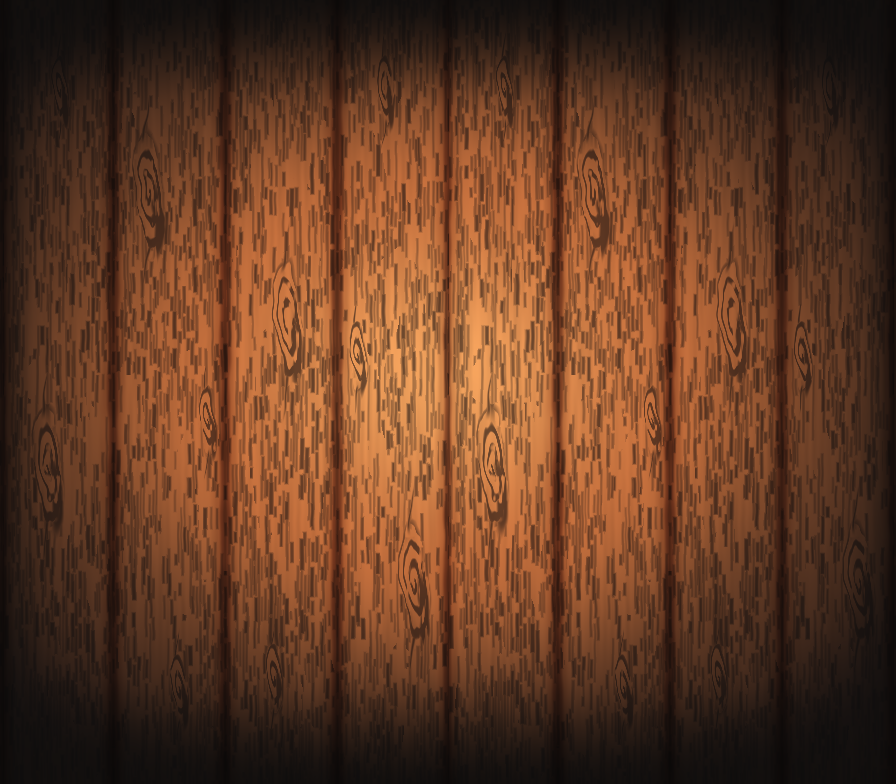
A Shadertoy shader for this texture:

```glsl
// Eight weathered wooden planks lit by a warm pool of light in the middle.
// Inked grain comes from layers of hashed dashes in narrow columns; knots are
// wobbly elliptical rings that bend the grain, repeated every four planks.

float hash(vec2 p) {
    return fract(sin(dot(p, vec2(127.1, 311.7))) * 43758.5453);
}

float noise(vec2 p) {
    vec2 i = floor(p), f = fract(p);
    f = f * f * (3.0 - 2.0 * f);
    return mix(mix(hash(i), hash(i + vec2(1, 0)), f.x),
               mix(hash(i + vec2(0, 1)), hash(i + vec2(1, 1)), f.x), f.y);
}

// Vertical strokes: one random box per cell of a staggered column grid
float dashes(vec2 p, float columns, float len, float density, float soft) {
    float column = floor(p.x * columns);
    float y = p.y / len + 17.0 * hash(vec2(column, columns));
    vec2 id = vec2(column, floor(y) + columns);
    vec2 halfSize = vec2(0.22 + 0.22 * hash(id + 3.7), 0.16 + 0.34 * hash(id + 8.3));
    vec2 d = abs(vec2(fract(p.x * columns), fract(y)) - 0.5) - halfSize;
    d *= vec2(1.0 / columns, len);
    float box = 1.0 - smoothstep(-0.5 * soft, 0.5 * soft, max(d.x, d.y));
    return box * step(hash(id), density);
}

// Base wood colour under the light, from dark rim to amber centre
vec3 litWood(vec2 uv) {
    float light = 1.0 - length((uv - vec2(0.49, 0.52)) * vec2(1.75, 1.9));
    vec3 col = mix(vec3(0.09, 0.07, 0.065), vec3(0.33, 0.20, 0.13), smoothstep(-0.18, 0.2, light));
    col = mix(col, vec3(0.76, 0.43, 0.235), smoothstep(0.1, 0.58, light));
    col = mix(col, vec3(0.94, 0.63, 0.36), smoothstep(0.5, 1.0, light));
    vec2 rim = min(uv, 1.0 - uv);
    float shade = smoothstep(-0.02, 0.15, rim.y) * smoothstep(-0.04, 0.06, rim.x);
    return mix(vec3(0.07, 0.058, 0.053), col, shade);
}

void mainImage(out vec4 fragColor, in vec2 fragCoord) {
    vec2 uv = fragCoord / iResolution.xy;
    float soft = max(0.026, 8.0 / iResolution.x);

    // One unit is one plank width; four planks make a repeat
    vec2 p = uv * vec2(8.0, 7.0);
    p.x = mod(p.x - 0.04, 3.97) + 0.04;

    // Knots: centre and size
    vec3 knots[10] = vec3[10](
        vec3(0.43, 2.83, 1.0), vec3(1.33, 5.28, 1.0), vec3(2.57, 4.13, 1.0),
        vec3(3.70, 1.80, 1.0), vec3(1.85, 3.25, 0.6), vec3(3.19, 3.83, 0.6),
        vec3(3.44, 6.20, 0.6), vec3(0.54, 6.20, 0.6), vec3(1.60, 0.85, 0.6),
        vec3(2.45, 0.95, 0.6));
    float ink = 0.0, clearing = 1.0, bend = 0.0;
    for (int i = 0; i < 10; i++) {
        vec3 k = knots[i];
        vec2 q = (p - k.xy) / (k.z * vec2(0.135, 0.58));
        q.x += 0.25 * sin(q.y * 2.6) + 0.3 * (noise(p * vec2(7.0, 6.0)) - 0.5);
        float r = length(q);
        float ragged = noise(p * vec2(36.0, 11.0));
        // Spiral lines, heavier on the right-hand side
        float swirl = r * 19.0 * sqrt(k.z) + atan(q.y, q.x + 0.001) + 1.6 * ragged;
        float weight = 0.25 - 0.5 * clamp(q.x * 1.5 - q.y * 0.5, -0.6, 1.0);
        float ring = smoothstep(weight - 0.3, weight + 0.5, sin(swirl));
        ring *= smoothstep(0.15, 0.4, ragged + 0.1) * (1.0 - smoothstep(0.8, 1.1, r));
        float core = 1.0 - smoothstep(0.3, 0.55, length((q - vec2(0.45, -0.45)) * vec2(1.2, 0.75)));
        // Thin curved tail rising from the top and bottom
        float tail = abs(q.x + 0.15) - 0.11 * (1.7 - abs(q.y));
        tail = (1.0 - smoothstep(-0.08, 0.08, tail)) * smoothstep(0.7, 0.9, abs(q.y));
        tail *= 1.0 - smoothstep(1.3, 1.6, abs(q.y));
        ink = max(ink, max(ring, max(core * smoothstep(0.2, 0.45, ragged), tail)));
        clearing *= smoothstep(0.6, 1.05, r);
        bend -= 0.04 * k.z * q.x * exp(-r * r * 0.7);
    }

    // Grain strokes, clustered and bent around the knots
    vec2 g = p + vec2(bend, 0.0);
    g.x += 0.008 * (noise(vec2(p.x * 8.0, p.y * 9.0)) - 0.5);
    float cluster = 0.55 + 0.9 * noise(p * vec2(6.0, 1.4));
    float grain = 0.5 * dashes(g, 31.0, 0.36, 0.40 * cluster, soft);
    grain = max(grain, 0.68 * dashes(g + 5.3, 27.0, 0.25, 0.34 * cluster, soft));
    grain = max(grain, 0.82 * dashes(g + 9.1, 22.0, 0.30, 0.18 * cluster, soft));
    grain = max(grain, 0.5 * dashes(g + 2.7, 36.0, 0.75, 0.26, soft));
    ink = max(ink * 0.85, grain * clearing);

    // Wood with faint streaks, then ink
    vec3 col = litWood(uv);
    col *= 0.95 + 0.1 * noise(vec2(g.x * 30.0, g.y * 1.3));
    col = mix(col, col * vec3(0.26, 0.25, 0.28) + 0.035, ink * 0.9);

    // Seams: reddish bevel with a narrow ragged gap
    float seam = abs(fract(p.x + 0.49) - 0.5);
    seam += 0.02 * (noise(vec2(p.x * 8.0, p.y * 5.0)) - 0.5);
    float bevel = 1.0 - smoothstep(0.03, 0.15, seam);
    float band = 1.0 - smoothstep(0.025, 0.065, seam);
    float gap = 1.0 - smoothstep(0.0, 0.03, seam);
    col *= mix(vec3(1.0), vec3(0.86, 0.80, 0.78), bevel);
    col *= mix(vec3(1.0), vec3(0.66, 0.56, 0.54), band);
    col = col * (1.0 - 0.25 * gap) + 0.015 * band;

    fragColor = vec4(col, 1.0);
}
```
